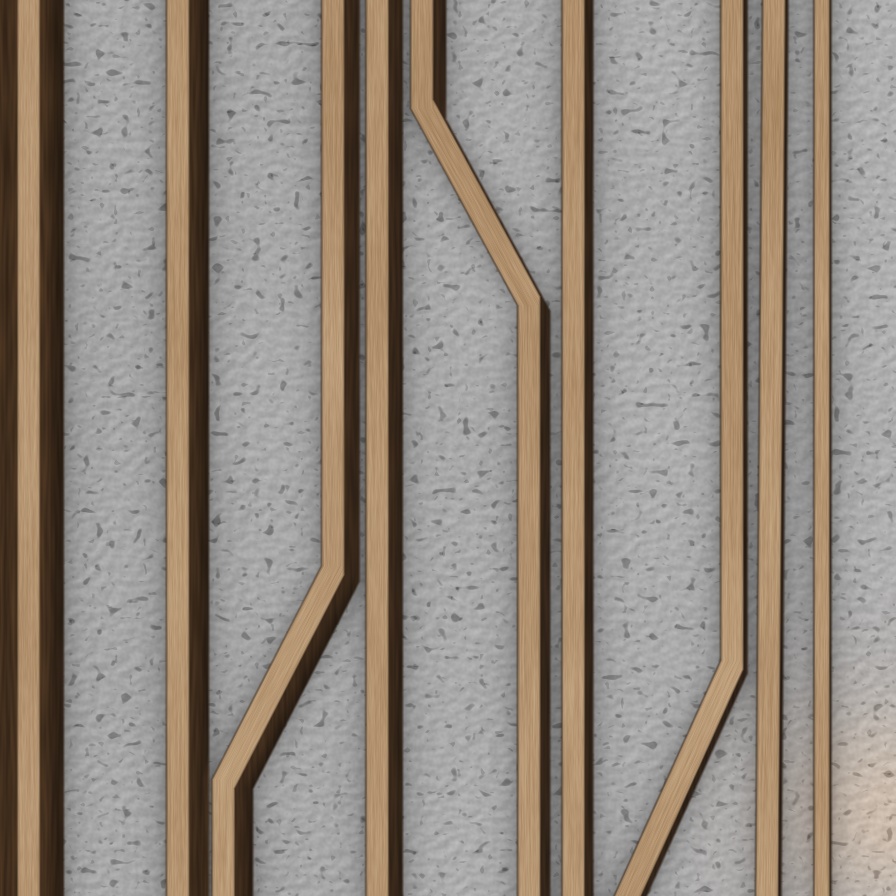
Write a Shadertoy shader that draws this pattern.

```glsl
const int SLAT_COUNT = 10;
const int DEPTH_STEPS = 8;
const vec2 VANISHING = vec2(0.977, 0.10);
const float DEPTH = 0.028;
const float MITER = 0.005;

// Each slat: upper x, lower x, bend start y, bend end y
const vec4 SLATS[SLAT_COUNT] = vec4[](
    vec4(-0.018, -0.018, 1.0, 0.0),
    vec4(0.032, 0.032, 1.0, 0.0),
    vec4(0.1986, 0.1986, 1.0, 0.0),
    vec4(0.3717, 0.2493, 0.3633, 0.125),
    vec4(0.4212, 0.4212, 1.0, 0.0),
    vec4(0.4710, 0.5905, 0.884, 0.664),
    vec4(0.640, 0.640, 1.0, 0.0),
    vec4(0.8171, 0.6779, 0.2578, -0.05),
    vec4(0.8639, 0.856, 1.0, 0.0),
    vec4(0.9173, 0.9173, 1.0, 0.0));

vec2 hashGradient(vec2 cell) {
    vec3 h = fract(cell.xyx * vec3(0.1031, 0.1030, 0.0973));
    h += dot(h, h.yzx + 33.33);
    float angle = 6.2832 * fract((h.x + h.y) * h.z);
    return vec2(cos(angle), sin(angle));
}

float gradientNoise(vec2 p) {
    vec2 i = floor(p), f = fract(p);
    vec2 u = f * f * f * (f * (f * 6.0 - 15.0) + 10.0);
    vec2 e = vec2(0.0, 1.0);
    float low = mix(dot(hashGradient(i), f),
                    dot(hashGradient(i + e.yx), f - e.yx), u.x);
    float high = mix(dot(hashGradient(i + e), f - e),
                     dot(hashGradient(i + e.yy), f - e.yy), u.x);
    return mix(low, high, u.y);
}

float edgeX(float y, vec4 slat, float side, float halfWidth) {
    float shift = side * MITER * sign(slat.y - slat.x);
    float t = clamp((slat.z + shift - y) / (slat.z - slat.w), 0.0, 1.0);
    return mix(slat.x, slat.y, t) + side * halfWidth;
}

float slatDistance(vec2 p, vec4 slat, float halfWidth) {
    return max(edgeX(p.y, slat, -1.0, halfWidth) - p.x,
               p.x - edgeX(p.y, slat, 1.0, halfWidth));
}

// Sweep the front outline back towards the vanishing point
float sweptDistance(vec2 p, vec4 slat, float halfWidth) {
    float d = 1.0;
    for (int j = 0; j <= DEPTH_STEPS; j++) {
        float shrink = 1.0 - DEPTH * float(j) / float(DEPTH_STEPS);
        vec2 q = VANISHING + (p - VANISHING) / shrink;
        d = min(d, slatDistance(q, slat, halfWidth));
    }
    return d;
}

float coverage(float d, float softness) {
    return 1.0 - smoothstep(-softness, softness, d);
}

vec3 plaster(vec2 p, float occlusion) {
    vec2 warp = 0.004 * vec2(gradientNoise(p * 45.0), gradientNoise(p * 45.0 + 19.0));
    vec2 q = p + warp;
    float relief = gradientNoise(q * vec2(85.0, 110.0))
                 - gradientNoise((q + vec2(0.002, -0.003)) * vec2(85.0, 110.0));
    float grit = gradientNoise(p * 240.0);
    float pits = smoothstep(0.30, 0.48, gradientNoise(q * vec2(68.0, 92.0) + 7.0));
    pits += 0.6 * smoothstep(0.33, 0.5, gradientNoise(q * vec2(120.0, 150.0) + 31.0));
    float light = 0.655 + 0.035 * p.x + 0.02 * gradientNoise(p * 5.0);
    light += 0.09 * relief + 0.035 * grit - 0.17 * pits;
    light *= 1.0 - 0.24 * min(occlusion, 1.8);
    vec2 toGlow = p - vec2(1.0, 0.09);
    float glow = exp(-dot(toGlow, toGlow) * 70.0);
    return light * vec3(1.0, 0.995, 0.995) + glow * vec3(0.11, 0.05, -0.01);
}

vec3 wood(vec2 p, float across, float seed) {
    float grain = gradientNoise(vec2(across * 420.0 + seed * 17.0, p.y * 11.0));
    float fibre = gradientNoise(vec2(across * 900.0 + seed * 5.0, p.y * 55.0));
    float broad = gradientNoise(vec2(seed * 3.7, p.y * 4.0 + seed));
    float tone = 0.62 - 0.18 * p.y + 0.45 * grain + 0.3 * fibre + 0.4 * broad;
    return mix(vec3(0.63, 0.50, 0.36), vec3(0.77, 0.65, 0.51), clamp(tone, 0.0, 1.0));
}

void mainImage(out vec4 fragColor, in vec2 fragCoord) {
    vec2 p = fragCoord / iResolution.xy;
    float softness = 0.8 / iResolution.y + 0.0006;
    float face = 1.0, body = 1.0, occlusion = 0.0, across = 0.0, seed = 0.0;

    for (int i = 0; i < SLAT_COUNT; i++) {
        float halfWidth = i == SLAT_COUNT - 1 ? 0.0085 : 0.0124;
        float front = slatDistance(p, SLATS[i], halfWidth);
        float swept = sweptDistance(p, SLATS[i], halfWidth);
        if (front < face) {
            face = front;
            across = p.x - edgeX(p.y, SLATS[i], -1.0, halfWidth);
            seed = float(i) + 1.0;
        }
        body = min(body, swept);
        occlusion += exp(-max(swept, 0.0) / 0.014);
    }

    // Wall, shaded sides, then lit faces
    vec3 color = plaster(p, occlusion);
    vec3 sideColor = mix(vec3(0.27, 0.19, 0.12), vec3(0.15, 0.11, 0.08), p.x);
    sideColor *= 1.0 - 0.35 * smoothstep(0.004, 0.022, face);
    sideColor *= 1.0 + 0.3 * gradientNoise(vec2(p.x * 300.0, p.y * 14.0));
    color = mix(color, sideColor, coverage(body - 0.0008, softness * 1.5));
    vec3 faceColor = wood(p, across, seed) * mix(0.86, 1.0, smoothstep(0.0, 0.003, -face));
    color = mix(color, faceColor, coverage(face, softness));
    fragColor = vec4(clamp(color, 0.0, 1.0), 1.0);
}
```
